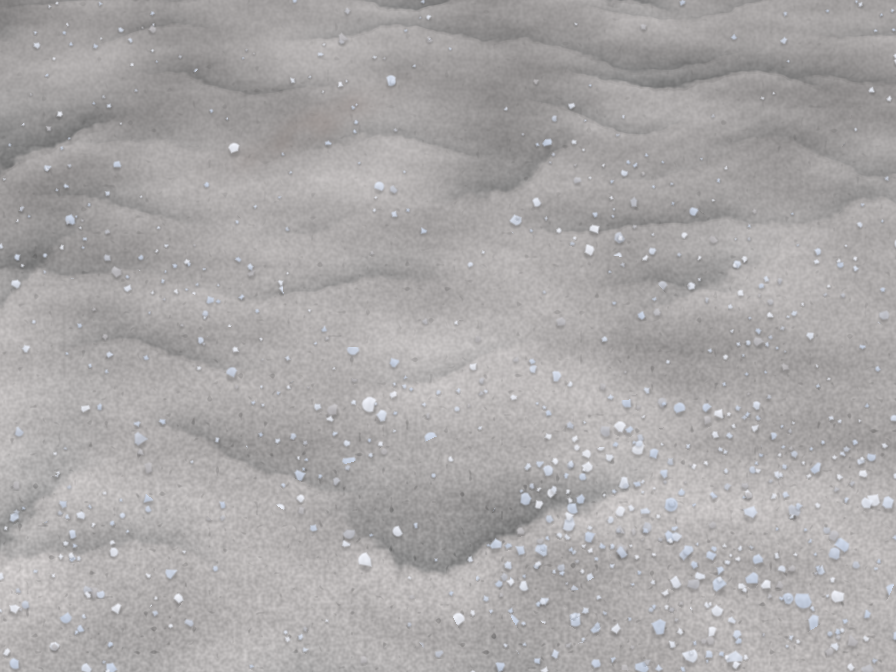
A WebGL 1 fragment shader for this texture:

```glsl
precision highp float;
uniform vec2 u_resolution;

const float TONE_NEAR = 0.722;
const float TONE_FAR = 0.635;
const float BROAD_CONTRAST = 0.145;
const float SHADOW_DEPTH = 0.215;
const float RIM_LIGHT = 0.055;
const float LUMP_CONTRAST = 0.030;
const float GRAIN_NEAR = 0.125;
const float GRAIN_FAR = 0.055;
const float STONE_SOFTNESS = 0.0021;
const float STONE_LAYERS = 6.0;
const vec2 STONE_CLUSTER = vec2(1.05, 0.17);
const vec2 RIPPLE_CENTRE = vec2(1.08, 0.80);
const vec2 STAIN_CENTRE = vec2(0.46, 0.81);
const vec3 SAND_TINT = vec3(1.012, 0.994, 0.992);
const vec3 SHADOW_TINT = vec3(1.0, 0.998, 1.0);
const vec3 STONE_DULL = vec3(0.73, 0.72, 0.73);
const vec3 STONE_BLUE = vec3(0.78, 0.82, 0.89);
const vec3 STONE_WHITE = vec3(0.91, 0.92, 0.95);
const vec3 STAIN_COLOUR = vec3(0.56, 0.51, 0.49);

float hash(vec2 p) {
  vec3 q = fract(vec3(p.xyx) * 0.1031);
  q += dot(q, q.yzx + 33.33);
  return fract((q.x + q.y) * q.z);
}

vec2 direction(float angle) { return vec2(cos(angle), sin(angle)); }

float corner(vec2 cell, vec2 offset) {
  return dot(direction(6.2832 * hash(cell)), offset);
}

float gradientNoise(vec2 p) {
  vec2 i = floor(p), f = p - i;
  vec2 u = f * f * f * (f * (f * 6.0 - 15.0) + 10.0);
  vec2 e = vec2(1.0, 0.0);
  return mix(mix(corner(i, f), corner(i + e, f - e), u.x),
             mix(corner(i + e.yx, f - e.yx), corner(i + 1.0, f - 1.0), u.x), u.y);
}

// How strongly one crest shows along its length
float crestStrength(float x, float row, float seed) {
  return smoothstep(-0.15, 0.28, gradientNoise(vec2(x * 2.2 + seed, row * 5.37 + seed)));
}

// Hollow shadow above each crest (x) and lit rim below it (y)
vec2 dunes(vec2 ground, float frequency, float seed) {
  float bend = 1.25 * gradientNoise(ground * vec2(1.6, 0.9) + seed)
             + 0.45 * gradientNoise(ground * vec2(4.0, 2.6) - seed)
             + 0.08 * gradientNoise(ground * 15.0) + 0.05 * gradientNoise(ground * 44.0);
  float phase = ground.y * frequency + bend;
  float row = floor(phase), f = phase - row;
  float shadow = smoothstep(0.0, 0.06, f) * exp(-3.8 * f) * (1.0 - f);
  float rim = smoothstep(0.6, 0.96, f) * (1.0 - smoothstep(0.96, 1.0, f));
  return vec2(shadow * crestStrength(ground.x, row, seed),
              rim * crestStrength(ground.x, row + 1.0, seed));
}

// Rounded stone trimmed by five half planes
float stoneDistance(vec2 p, float radius, vec2 id) {
  float turn = 6.2832 * hash(id + 5.1);
  float d = length(p) - radius * 0.92;
  for (int k = 0; k < 5; k++) {
    float side = float(k);
    float angle = turn + side * 1.2566 + 0.8 * hash(id + side * 7.3);
    float reach = radius * mix(0.45, 1.05, hash(id + side * 3.7 + 40.0));
    d = max(d, dot(p, direction(angle)) - reach);
  }
  return d;
}

vec3 addStones(vec3 colour, vec2 p, float nearness) {
  float blur = max(STONE_SOFTNESS, 0.8 / u_resolution.y);
  vec2 spread = (p - STONE_CLUSTER) / vec2(0.30, 0.19);
  float cluster = exp(-dot(spread, spread));
  float patches = smoothstep(-0.2, 0.45, gradientNoise(p * 4.0 + 9.0));
  for (float layer = 0.0; layer < STONE_LAYERS; layer++) {
    float fineness = layer / (STONE_LAYERS - 1.0);
    float cellSize = mix(0.043, 0.013, fineness);
    vec2 turn = direction(0.4 + layer * 1.1);
    vec2 q = vec2(dot(p, turn), dot(p, vec2(-turn.y, turn.x))) / cellSize + 60.0;
    vec2 id = floor(q) + layer * 131.0;
    float chance = 0.012 + 0.075 * patches + mix(0.21, 0.09, fineness) * cluster;
    if (hash(id) > chance) continue;
    vec2 jitter = 0.36 + 0.28 * vec2(hash(id + 11.3), hash(id + 23.9));
    vec2 local = (fract(q) - jitter) * cellSize;
    float radius = cellSize * mix(0.17, 0.36, hash(id + 2.7)) * mix(0.55, 1.0, nearness);
    vec2 up = vec2(turn.y, turn.x);
    float contact = length(local + up * radius * 0.5) - radius * 0.75;
    colour *= 1.0 - 0.15 * (1.0 - smoothstep(-blur, blur * 2.0, contact));
    float kind = hash(id + 71.0);
    vec3 stone = mix(STONE_DULL, STONE_BLUE, smoothstep(0.0, 0.35, kind));
    stone = mix(stone, STONE_WHITE, smoothstep(0.4, 0.9, kind));
    stone += 0.06 * clamp(dot(local, up) / radius, -1.0, 1.0);
    stone += 0.05 * gradientNoise(p * 130.0 + id);
    float cover = 1.0 - smoothstep(-blur, blur, stoneDistance(local, radius, id));
    colour = mix(colour, stone, cover * 0.95);
  }
  return colour;
}

void main() {
  vec2 p = gl_FragCoord.xy / u_resolution.y;
  float nearness = 1.0 - smoothstep(0.0, 1.0, p.y);
  float depth = 1.0 - 0.42 * p.y;
  vec2 ground = vec2(p.x - 0.667, p.y) / depth;

  // Sand relief
  vec2 relief = dunes(ground, 2.9, 3.4) + 0.5 * dunes(ground, 5.2, 17.8);
  float broad = gradientNoise(ground * vec2(2.0, 2.6) + 31.0)
              + 0.55 * gradientNoise(ground * vec2(4.0, 9.0) + 7.0);
  float tone = mix(TONE_FAR, TONE_NEAR, nearness) + BROAD_CONTRAST * broad;
  tone += RIM_LIGHT * relief.y - SHADOW_DEPTH * relief.x;
  tone += LUMP_CONTRAST * gradientNoise(ground * vec2(13.0, 24.0) + 3.0);
  tone -= 0.045 * smoothstep(0.93, 1.02, p.y + 0.05 * broad);

  // Wind ripples
  vec2 away = (p - RIPPLE_CENTRE) / vec2(0.25, 0.14);
  float wave = sin(dot(p, vec2(-115.0, 250.0)) + 5.0 * gradientNoise(p * 6.0));
  tone += 0.010 * wave * exp(-dot(away, away));

  // Grain and dark specks
  float grain = 0.6 * gradientNoise(p * 185.0) + 0.55 * gradientNoise(p * 100.0 + 50.0);
  tone += grain * mix(GRAIN_FAR, GRAIN_NEAR, nearness);
  tone -= 0.09 * smoothstep(0.36, 0.6, gradientNoise(p * 85.0 + 13.0)) * (0.4 + nearness);
  vec3 colour = tone * mix(SAND_TINT, SHADOW_TINT, clamp(relief.x * 1.5, 0.0, 1.0));

  // Damp brown streak
  vec2 s = p - STAIN_CENTRE;
  s = vec2(s.x + 0.45 * s.y, s.y - 0.45 * s.x) / vec2(0.11, 0.022);
  float stain = exp(-dot(s, s)) * (0.6 + gradientNoise(p * 22.0));
  colour = mix(colour, STAIN_COLOUR, clamp(stain, 0.0, 1.0) * 0.6);

  gl_FragColor = vec4(addStones(colour, p, nearness), 1.0);
}
```
